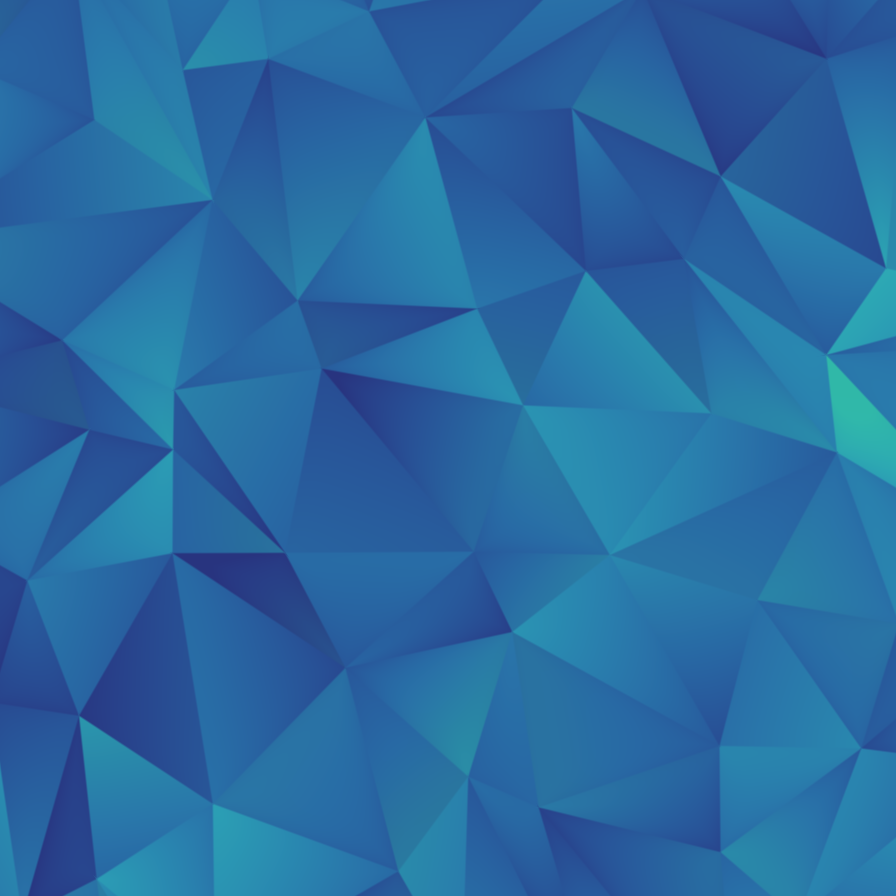
Give the GLSL for this background, as a WebGL 1 fragment shader.

```glsl
precision highp float;
// Low-poly background: an irregular triangle mesh in blue and teal.
// A staggered lattice is jittered and warped, each quad is split in two, and
// every facet gets its own tone, a soft linear gradient and shaded borders.

uniform vec2 u_resolution;

#define CELLS 6.4          // lattice cells across the canvas
#define JITTER 0.36        // random vertex offset, in cells
#define WARP 0.26          // smooth vertex offset that varies facet size
#define TILT 0.42          // lattice rotation in radians
#define SOFTNESS 0.0015    // half width of an edge, in canvas units
#define TONE_MEAN 0.40     // 0 = deep blue, 1 = light teal
#define TONE_SPREAD 0.36   // random tone per facet
#define GRADIENT 0.42      // strongest tone slope inside a facet
#define EDGE_SHADE 0.07    // darkening along facet borders

float hash(vec2 p) {
  vec3 q = fract(p.xyx * vec3(0.1031, 0.1030, 0.0973));
  q += dot(q, q.yzx + 33.33);
  return fract((q.x + q.y) * q.z);
}

float cross2(vec2 a, vec2 b) {
  return a.x * b.y - a.y * b.x;
}

mat2 rotation(float angle) {
  float c = cos(angle), s = sin(angle);
  return mat2(c, s, -s, c);
}

// Position of a mesh vertex in lattice space
vec2 meshVertex(vec2 id) {
  vec2 random = vec2(hash(id + 17.3), hash(id + 71.9)) * 2.0 - 1.0;
  vec2 stagger = vec2(0.5 * mod(id.y, 2.0), 0.0);
  return id + stagger + JITTER * random + WARP * sin(1.4 * id.yx + vec2(0.6, 2.1));
}

// Signed distance to one edge, positive on the inner side
float edgeDistance(vec2 p, vec2 a, vec2 b, float winding) {
  vec2 e = b - a;
  return winding * cross2(e, p - a) / max(length(e), 0.001);
}

float triangleDistance(vec2 p, vec2 a, vec2 b, vec2 c) {
  float winding = cross2(b - a, c - a) < 0.0 ? -1.0 : 1.0;
  return min(edgeDistance(p, a, b, winding),
         min(edgeDistance(p, b, c, winding), edgeDistance(p, c, a, winding)));
}

float glow(vec2 p, vec2 center, float radius) {
  vec2 d = (p - center) / radius;
  return exp(-dot(d, d));
}

// Broad light and dark regions over the canvas
float regionTone(vec2 uv) {
  return 0.26 * glow(uv, vec2(0.88, 0.44), 0.30)
       + 0.10 * glow(uv, vec2(0.15, 0.75), 0.28)
       - 0.10 * glow(uv, vec2(0.65, 0.88), 0.30)
       - 0.12 * glow(uv, vec2(0.12, 0.22), 0.24);
}

vec3 palette(float tone) {
  float t = clamp(tone, -0.08, 1.05);
  float t2 = t * t;
  return vec3(0.158 + 0.025 * t2 * t2, 0.24 + 0.46 * t, 0.53 + 0.38 * t - 0.20 * t2);
}

vec2 toCanvas(vec2 p) {
  return rotation(-TILT) * p / CELLS + 0.5;
}

vec3 facetColor(vec2 p, vec2 center, vec2 key, float inside) {
  float tone = TONE_MEAN + regionTone(toCanvas(center));
  tone += TONE_SPREAD * (hash(key + 5.1) + hash(key + 43.7) - 1.0);
  float angle = 6.2832 * hash(key + 91.3);
  float slope = dot(p - center, vec2(cos(angle), sin(angle)));
  tone += GRADIENT * (0.3 + 0.7 * hash(key + 29.5)) * slope;
  tone -= EDGE_SHADE * hash(key + 63.1) * exp(-max(inside, 0.0) / 0.07);
  vec3 color = palette(tone);
  // Some facets fade to a greyer blue along their slope
  float grey = hash(key + 12.7);
  color.b *= 1.0 - 0.07 * grey * grey * smoothstep(-0.3, 0.4, slope);
  return color;
}

// Adds one facet, weighted by its smooth coverage
void addFacet(vec2 p, vec2 a, vec2 b, vec2 c, vec2 key, inout vec4 sum) {
  float d = triangleDistance(p, a, b, c);
  float soft = SOFTNESS * CELLS;
  float cover = smoothstep(-soft, soft, d);
  if (cover > 0.0) {
    sum += cover * vec4(facetColor(p, (a + b + c) / 3.0, key, d), 1.0);
  }
}

void main() {
  vec2 uv = gl_FragCoord.xy / u_resolution.y;
  vec2 p = rotation(TILT) * (uv - 0.5) * CELLS;
  vec2 home = floor(p);
  vec4 sum = vec4(0.0);

  for (int j = -2; j <= 2; j++) {
    for (int i = -2; i <= 2; i++) {
      vec2 id = home + vec2(float(i), float(j));
      vec2 a = meshVertex(id);
      vec2 b = meshVertex(id + vec2(1.0, 0.0));
      vec2 c = meshVertex(id + vec2(1.0, 1.0));
      vec2 d = meshVertex(id + vec2(0.0, 1.0));
      // Favour the diagonal that gives two well formed triangles
      float fitAC = min(cross2(b - a, c - a), cross2(c - a, d - a));
      float fitBD = min(cross2(b - a, d - a), cross2(c - b, d - b));
      bool splitAC = fitAC + 0.4 * (hash(id + 37.0) - 0.5) > fitBD;
      vec2 key = id * vec2(2.0, 1.0);
      addFacet(p, a, b, splitAC ? c : d, key, sum);
      addFacet(p, splitAC ? a : b, c, d, key + vec2(1.0, 0.0), sum);
    }
  }
  gl_FragColor = vec4(sum.rgb / max(sum.a, 0.001), 1.0);
}
```
